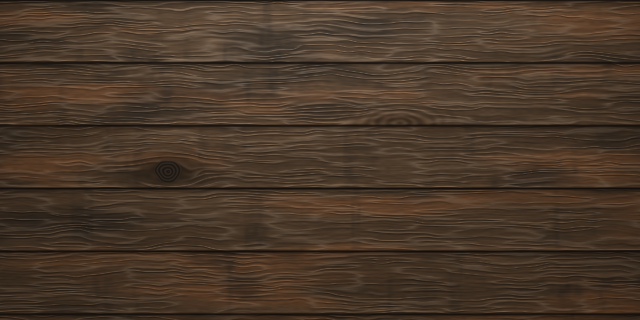
Reproduce this texture procedurally as a Shadertoy shader.

```glsl
// Weathered brown timber cladding: horizontal planks with wavy raised grain, stains and a knot.

float hash(vec2 p) {
    return fract(sin(dot(p, vec2(127.1, 311.7))) * 43758.5453);
}

float noise(vec2 p) {
    vec2 i = floor(p), f = fract(p);
    f = f * f * (3.0 - 2.0 * f);
    return mix(mix(hash(i), hash(i + vec2(1, 0)), f.x),
               mix(hash(i + vec2(0, 1)), hash(i + vec2(1, 1)), f.x), f.y);
}

float fbm(vec2 p) {
    float sum = 0.0, amp = 0.5;
    for (int i = 0; i < 4; i++) {
        sum += amp * noise(p);
        p = p * 2.03 + 17.3;
        amp *= 0.5;
    }
    return sum / 0.9375;
}

// Height of the raised grain: thin branching ridges that run along x
float grainHeight(vec2 q) {
    q.y += 0.022 * (noise(q * vec2(6.0, 18.0)) - 0.5) + 0.007 * (noise(q * vec2(23.0, 40.0)) - 0.5);
    float ridge = 1.0 - abs(2.0 * noise(q * vec2(7.0, 115.0)) - 1.0);
    return 0.75 * ridge * ridge + 0.35 * noise(q * vec2(15.0, 210.0));
}

// Bends the grain around an oval centred at c
vec2 bendAround(vec2 q, vec2 c, vec2 size, float amount) {
    vec2 d = (q - c) / size;
    q.y -= (q.y - c.y) * amount * exp(-dot(d, d));
    return q;
}

void mainImage(out vec4 fragColor, in vec2 fragCoord) {
    vec2 p = fragCoord / iResolution.y;
    p.y = 1.0 - p.y;                        // measured down from the top edge
    float px = 1.0 / iResolution.y;
    float plankHeight = 0.1963;
    float row = floor(p.y / plankHeight);
    float fromTop = p.y - row * plankHeight;
    float fromBottom = plankHeight - fromTop;

    // Grain coordinates, shifted per plank
    vec2 knotCentre = vec2(0.526, 0.536), archCentre = vec2(1.25, 0.385);
    float inKnotRow = 1.0 - step(0.5, abs(row - 2.0));
    float inArchRow = 1.0 - step(0.5, abs(row - 1.0));
    vec2 q = bendAround(p, knotCentre, vec2(0.12, 0.07), 0.75 * inKnotRow);
    q = bendAround(q, archCentre, vec2(0.16, 0.06), 0.7 * inArchRow);
    q += row * vec2(7.31, 3.17);

    // Brown base with long warm streaks
    float tone = fbm(q * vec2(2.5, 22.0));
    vec3 color = mix(vec3(0.245, 0.185, 0.130), vec3(0.365, 0.275, 0.195), tone);
    float warm = smoothstep(0.46, 0.76, fbm(q * vec2(1.7, 13.0) + 40.0));
    color = mix(color, vec3(0.47, 0.295, 0.175), 0.62 * warm);

    // Grey-black weathering, with faint saw marks across the planks
    float stain = smoothstep(0.52, 0.78, fbm(q * vec2(3.5, 9.0) + 80.0));
    float sawMark = smoothstep(0.58, 0.9, noise(q * vec2(24.0, 5.0))) * noise(q * vec2(70.0, 30.0));
    color = mix(color, vec3(0.16, 0.14, 0.12), 0.55 * stain + 0.3 * sawMark);

    // Relief: lit upper flanks, dark lower flanks and pale crests
    float height = grainHeight(q);
    float slope = height - grainHeight(q - vec2(0.0, 0.0035));
    color *= 0.92 + 0.42 * clamp(slope, -0.7, 0.7);
    color = mix(color, vec3(0.49, 0.42, 0.35), 0.34 * smoothstep(0.45, 1.0, height));
    color *= 0.95 + 0.12 * noise(q * vec2(60.0, 260.0));

    // Knot with dark rings and a smoky halo
    vec2 k = p - knotCentre;
    float d = length(k * vec2(1.0, 1.12)) + 0.008 * (noise(p * 38.0) - 0.5);
    float rings = 0.5 + 0.5 * sin(d * 620.0 + 3.0 * noise(p * 45.0));
    vec3 knotColor = mix(vec3(0.10, 0.085, 0.07), vec3(0.23, 0.18, 0.14), rings * 0.7);
    float halo = exp(-dot(k / vec2(0.11, 0.05), k / vec2(0.11, 0.05)));
    color *= 1.0 - 0.4 * inKnotRow * halo * (0.5 + noise(p * vec2(14.0, 40.0)));
    color = mix(color, knotColor, 0.88 * inKnotRow * (1.0 - smoothstep(0.035, 0.048, d)));

    // Faint cathedral arches in the second plank
    vec2 a = (p - archCentre) / vec2(0.13, 0.055);
    float arch = 0.5 + 0.5 * sin(length(a) * 24.0 + 3.0 * noise(p * 20.0));
    color *= 1.0 - 0.3 * inArchRow * arch * exp(-dot(a, a));

    // Soft light from the top centre, darker towards the corners
    vec2 l = (p - vec2(1.0, 0.0)) / vec2(0.85, 0.55);
    float glow = exp(-dot(l, l));
    color = mix(color, vec3(dot(color, vec3(0.33)) + 0.02), 0.22 * glow);
    color *= 0.93 + 0.42 * glow - 0.14 * pow(abs(p.x - 1.0), 3.0) - 0.07 * p.y;

    // Shadow below each overlap, worn lower edge and dark seam
    color *= 1.0 - 0.45 * exp(-fromTop / 0.009);
    color *= 1.0 + 0.16 * exp(-pow((fromBottom - 0.009) / 0.005, 2.0));
    float seam = 1.0 - smoothstep(0.0025 - px, 0.0035 + px, min(fromTop, fromBottom));
    color = mix(color, vec3(0.07, 0.05, 0.04), 0.9 * seam);

    fragColor = vec4(clamp(color, 0.0, 1.0), 1.0);
}
```
